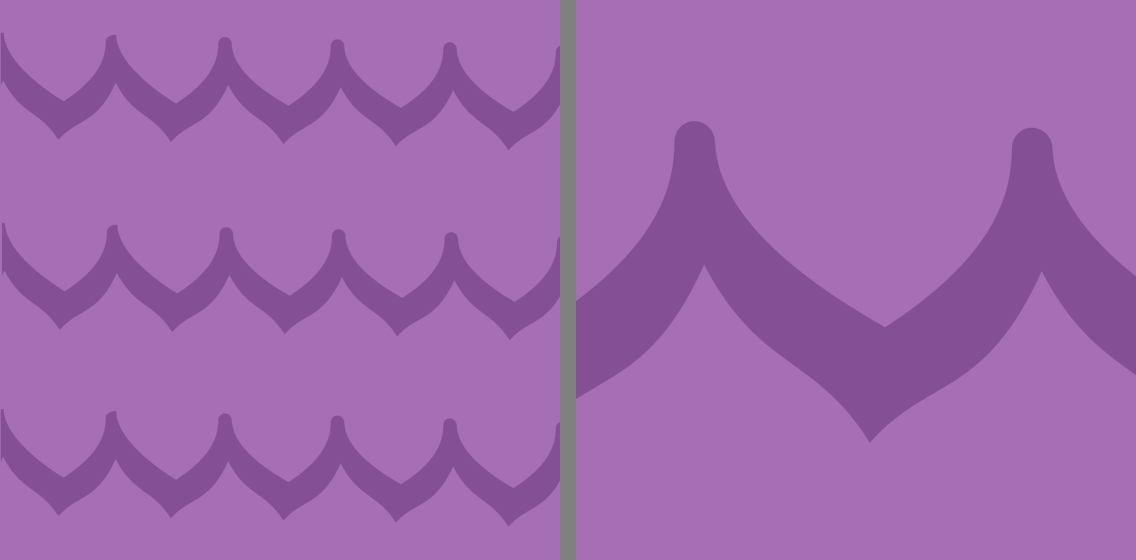
Left, the full canvas; right, a detail of the centre.
Write a three.js fragment shader that draws this pattern.

```glsl
varying vec2 vUv;

const vec3 GROUND = vec3(0.651, 0.431, 0.710);
const vec3 WAVE = vec3(0.518, 0.310, 0.580);
const float WAVE_LENGTH = 0.2009;
const float ROW_SPACING = 0.336;
const vec2 FIRST_VALLEY = vec2(0.1133, 0.819);
const int SAMPLES = 4;

// Concave flank climbing from a valley at s = 0 to a crest at s = 1
float flank(float s, float height, float bend) {
  return height * (1.0 - pow(max(1.0 - s, 0.0), bend));
}

// Rounded crest, half an ellipse on a base
float crestCap(float t, float center, float halfWidth) {
  float d = (t - center) / halfWidth;
  return 0.538 + 0.0615 * sqrt(max(1.0 - d * d, 0.0));
}

// Upper outline over one wave, from valley to valley
float upperEdge(float t, bool narrow) {
  float shoulder = narrow ? 0.469 : 0.496;
  if (t < 0.376) return flank(t / 0.376, 0.544, 0.46);
  if (t < shoulder) {
    return narrow ? crestCap(t, 0.455, 0.079) : crestCap(t, 0.436, 0.060);
  }
  float s = (1.0 - t) / (1.0 - shoulder);
  return narrow ? flank(s, 0.596, 0.55) : flank(s, 0.551, 0.5);
}

// S-shaped rise from a pointed tip at s = 0 to a notch at s = 1
float tipToNotch(float s, vec3 cubic) {
  return -0.3435 + 0.5185 * dot(cubic, vec3(s, s * s, s * s * s));
}

// Lower outline, its tip slightly left of the valley above
float lowerEdge(float t) {
  const float notch = 0.464;
  const float tip = 0.955;
  if (t > notch && t < tip) {
    return tipToNotch((tip - t) / (tip - notch), vec3(1.5, -1.8, 1.3));
  }
  float run = fract(t - tip);
  return tipToNotch(run / fract(notch - tip), vec3(1.15, -1.5, 1.35));
}

// Gradual sag of the row toward the right, in wave lengths
float sag(float wave) {
  return 0.0194 * wave + 0.0162 * step(4.0, wave);
}

float waveMask(vec2 p) {
  // Rows count downward; every second one is nudged
  float row = floor((1.0 - p.y) / ROW_SPACING);
  vec2 nudge = vec2(0.0022, -0.0033) * mod(row, 2.0);
  vec2 local = p - nudge - FIRST_VALLEY + vec2(0.0, row * ROW_SPACING);
  vec2 q = local / WAVE_LENGTH;

  float wave = floor(q.x);
  float t = q.x - wave;
  float height = q.y + mix(sag(wave), sag(wave + 1.0), t);
  float inside = step(lowerEdge(t), height)
    * step(height, upperEdge(t, wave < 1.0));
  return inside * step(0.0013, p.x - nudge.x);
}

// Average over a grid of points to smooth the edges
float smoothMask(vec2 p, vec2 footprint) {
  float sum = 0.0;
  for (int j = 0; j < SAMPLES; j++) {
    for (int i = 0; i < SAMPLES; i++) {
      vec2 offset = (vec2(float(i), float(j)) + 0.5) / float(SAMPLES) - 0.5;
      sum += waveMask(p + offset * footprint);
    }
  }
  return sum / float(SAMPLES * SAMPLES);
}

void main() {
  float mask = smoothMask(vUv, fwidth(vUv) * 1.2);
  gl_FragColor = vec4(mix(GROUND, WAVE, mask), 1.0);
}
```
